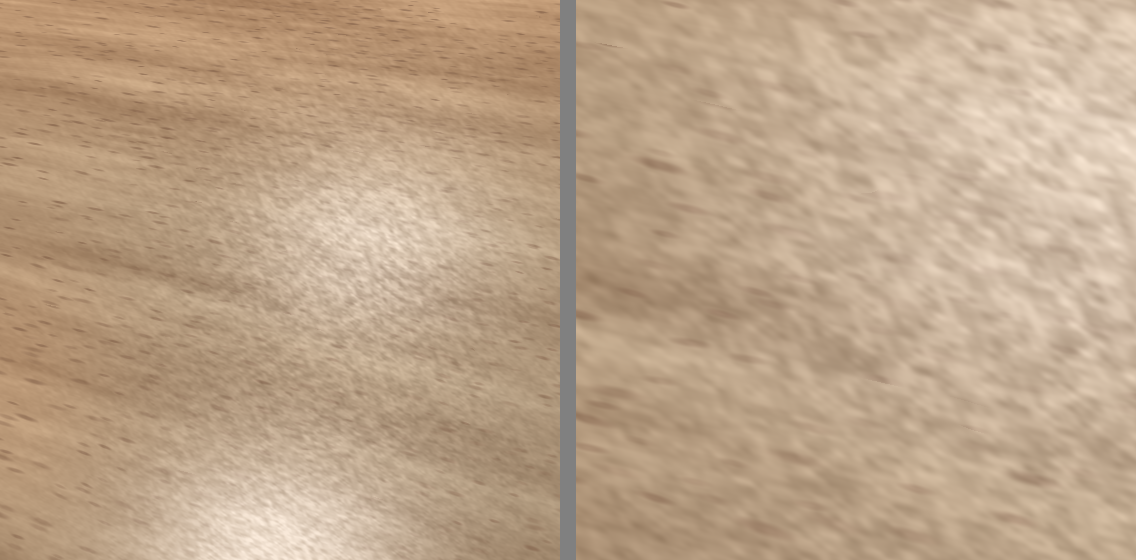
Left: the whole. Right: its middle third, enlarged.
This texture is drawn by a Shadertoy shader. Its source:

```glsl
const vec3 WOOD_DARK = vec3(0.585, 0.475, 0.365);
const vec3 WOOD_LIGHT = vec3(0.765, 0.670, 0.550);
const vec3 PORE_COLOR = vec3(0.490, 0.355, 0.265);
const vec3 GLARE_COLOR = vec3(0.970, 0.910, 0.850);
const vec3 WARM_TINT = vec3(1.090, 1.015, 0.960);
const float HORIZON = 2.2;          // height where the board would vanish
const float SLOPE = 0.39;           // grain slope at the bottom edge
const float CONVERGENCE = 0.28;     // how fast grain lines fan out
const vec2 BAND_SCALE = vec2(2.2, 42.0);
const vec2 STREAK_SCALE = vec2(9.0, 230.0);
const vec2 PORE_CELLS = vec2(25.0, 150.0);
const float PORE_STRENGTH = 0.62;
const float GRIT_SCALE = 130.0;
const float GRIT_STRENGTH = 0.10;

float hash(vec2 p) {
    return fract(sin(dot(p, vec2(127.1, 311.7))) * 43758.55);
}

float noise(vec2 p) {
    vec2 i = floor(p);
    vec2 f = fract(p);
    f = f * f * (3.0 - 2.0 * f);
    return mix(mix(hash(i), hash(i + vec2(1, 0)), f.x),
               mix(hash(i + vec2(0, 1)), hash(i + vec2(1, 1)), f.x), f.y);
}

float fbm(vec2 p) {
    float sum = 0.0;
    float amp = 0.5;
    for (int i = 0; i < 4; i++) {
        sum += amp * noise(p);
        p = p * 2.03 + 17.3;
        amp *= 0.5;
    }
    return sum / 0.9375;
}

// Canvas to board: x runs along the grain, y across it
vec2 boardCoords(vec2 uv) {
    float row = (uv.y + SLOPE * uv.x) / (1.0 + CONVERGENCE * uv.x);
    float depth = 1.0 / (HORIZON - row);
    return vec2((uv.x - 0.3 * uv.y) * depth, depth);
}

// Short tapered dashes, one at most per cell
float pores(vec2 board, float seed, float density) {
    vec2 p = board * PORE_CELLS + seed;
    float row = floor(p.y);
    p.x += 7.0 * hash(vec2(row, seed));
    vec2 id = vec2(floor(p.x), row);
    float size = hash(id + 3.7);
    vec2 center = vec2(0.4 + 0.2 * hash(id + 9.1), 0.35 + 0.3 * hash(id + 5.3));
    vec2 d = fract(p) - center;
    d.y += 0.3 * d.x * (hash(id + 2.9) - 0.5);
    float taper = length(d / vec2(mix(0.18, 0.40, size), mix(0.13, 0.25, size)));
    float present = step(hash(id + 1.3), density);
    return present * mix(0.45, 1.0, hash(id + 6.1)) * (1.0 - smoothstep(0.25, 1.0, taper));
}

float glow(vec2 uv, vec2 center, vec2 radius) {
    vec2 d = (uv - center) / radius;
    return exp(-dot(d, d));
}

void mainImage(out vec4 fragColor, in vec2 fragCoord) {
    vec2 uv = fragCoord / iResolution.xy;
    vec2 board = boardCoords(uv);
    board.y += 0.004 * (noise(board * vec2(9.0, 30.0)) - 0.5);

    // Grain bands and fine streaks
    float band = fbm(board * BAND_SCALE);
    float streak = fbm(board * STREAK_SCALE + 31.0);
    float tone = 0.46 + 1.15 * (band - 0.5) + 0.55 * (streak - 0.5);
    vec3 color = mix(WOOD_DARK, WOOD_LIGHT, clamp(tone, 0.0, 1.0));

    // Warmer light at the top and left, shade at the lower right
    float warmth = smoothstep(0.55, 1.05, uv.y)
                 + 0.7 * glow(uv, vec2(0.0, 0.35), vec2(0.22, 0.30));
    color *= mix(vec3(1), WARM_TINT, min(warmth, 1.0));
    color *= 1.0 - 0.07 * glow(uv, vec2(0.95, 0.12), vec2(0.35, 0.30));

    // Reflections, roughened by the surface
    float upper = glow(uv, vec2(0.66, 0.57), vec2(0.20, 0.16));
    float lower = glow(uv, vec2(0.49, 0.01), vec2(0.23, 0.18));
    float halo = glow(uv, vec2(0.60, 0.40), vec2(0.40, 0.55));
    float glare = 0.55 * upper + 0.88 * lower + 0.10 * halo;

    // Dark pores, washed out under the reflections
    float density = mix(0.72, 0.35, smoothstep(0.40, 0.65, band));
    float pore = max(pores(board, 0.0, density), 0.7 * pores(board, 53.4, density * 0.7));
    color = mix(color, PORE_COLOR, PORE_STRENGTH * pore * (1.0 - 0.5 * min(glare, 1.0)));

    vec2 gritPos = vec2(uv.x + 0.4 * uv.y, uv.y + 0.25 * uv.x) * GRIT_SCALE;
    float grit = 0.6 * noise(gritPos * vec2(0.75, 1.1))
               + 0.4 * noise(gritPos * vec2(1.4, 2.0) + 40.0) - 0.5;
    float patches = 0.75 + 0.5 * fbm(board * BAND_SCALE * 1.7 + 8.0);
    glare *= patches * (1.0 + 0.5 * grit);
    color = mix(color, GLARE_COLOR, clamp(glare, 0.0, 0.96));
    float gritAmount = GRIT_STRENGTH * (0.35 + 1.3 * halo) * (1.0 - 0.4 * lower);
    color += gritAmount * grit * vec3(1.0, 0.97, 0.90);

    fragColor = vec4(clamp(color, 0.0, 1.0), 1.0);
}
```
